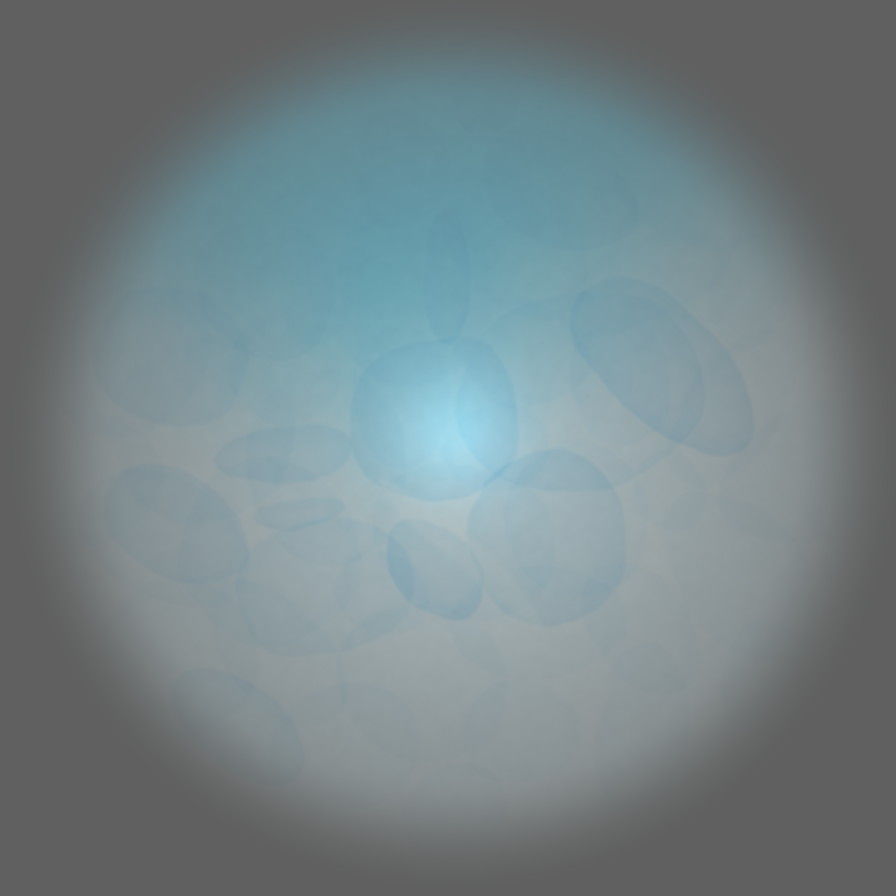
This background is drawn by a Shadertoy shader. Its source:

```glsl
// A soft disc of watercolour light on grey: pale below, cyan above, bright at its heart.
// Translucent rimmed ellipses are layered as petals, some large, the rest scattered by a loop.
// The stained paint is faded radially into the grey and given a faint paper grain.

const vec3 GREY = vec3(0.375, 0.376, 0.376);
const vec3 PALE = vec3(0.79, 0.86, 0.87);
const vec3 CYAN = vec3(0.41, 0.79, 0.88);
const vec3 STAIN = vec3(0.37, 0.70, 0.85);
const vec3 GLOW = vec3(0.03, 0.11, 0.14);
const vec2 HEART = vec2(0.508, 0.505);
const float DISC_RADIUS = 0.505;
const int SCATTERED = 40;

float hash(vec2 p) {
    return fract(sin(dot(p, vec2(127.1, 311.7))) * 43758.5453);
}

float noise(vec2 p) {
    vec2 cell = floor(p), f = fract(p);
    f = f * f * (3.0 - 2.0 * f);
    float low = mix(hash(cell), hash(cell + vec2(1, 0)), f.x);
    float high = mix(hash(cell + vec2(0, 1)), hash(cell + vec2(1, 1)), f.x);
    return mix(low, high, f.y);
}

float fbm(vec2 p) {
    float sum = 0.0, gain = 0.5;
    for (int i = 0; i < 4; i++) {
        sum += gain * noise(p);
        p = p * 2.03 + 7.1;
        gain *= 0.5;
    }
    return sum;
}

// Approximate signed distance to a tilted ellipse.
float ellipseDistance(vec2 p, vec2 center, vec2 radii, float angle) {
    float c = cos(angle), s = sin(angle);
    vec2 d = p - center;
    d = vec2(c * d.x + s * d.y, c * d.y - s * d.x);
    float k = length(d / radii);
    return k * (k - 1.0) / max(length(d / (radii * radii)), 0.001);
}

// Watercolour blot: thin wash inside, pigment gathered near the rim.
float petal(vec2 p, vec2 center, vec2 radii, float angle) {
    float d = ellipseDistance(p, center, radii, angle);
    float inside = 1.0 - smoothstep(-0.003, 0.003, d);
    return inside * (0.5 + 0.5 * exp(min(d, 0.0) / 0.022));
}

float largePetals(vec2 p) {
    float sum = 0.0;
    // Upper half
    sum += 1.1 * petal(p, vec2(0.485, 0.535), vec2(0.100, 0.090), 0.2);
    sum += 1.3 * petal(p, vec2(0.745, 0.590), vec2(0.125, 0.065), -0.7);
    sum += 1.2 * petal(p, vec2(0.503, 0.690), vec2(0.028, 0.072), 0.0);
    sum += 0.9 * petal(p, vec2(0.625, 0.785), vec2(0.090, 0.060), -0.5);
    sum += 0.8 * petal(p, vec2(0.295, 0.675), vec2(0.075, 0.080), 0.3);
    sum += 0.7 * petal(p, vec2(0.440, 0.810), vec2(0.060, 0.070), 0.2);
    sum += 0.8 * petal(p, vec2(0.545, 0.890), vec2(0.035, 0.048), -0.4);
    sum += 0.8 * petal(p, vec2(0.650, 0.560), vec2(0.140, 0.110), 0.2);
    // Left side
    sum += 0.8 * petal(p, vec2(0.190, 0.600), vec2(0.090, 0.075), -0.6);
    sum += 1.0 * petal(p, vec2(0.315, 0.492), vec2(0.078, 0.028), 0.1);
    sum += 0.9 * petal(p, vec2(0.195, 0.415), vec2(0.090, 0.055), -0.6);
    sum += 0.8 * petal(p, vec2(0.330, 0.430), vec2(0.050, 0.016), 0.2);
    // Lower half
    sum += 1.3 * petal(p, vec2(0.482, 0.365), vec2(0.065, 0.045), -0.9);
    sum += 1.0 * petal(p, vec2(0.610, 0.400), vec2(0.090, 0.100), 0.2);
    sum += 0.7 * petal(p, vec2(0.360, 0.345), vec2(0.100, 0.080), 0.2);
    sum += 0.9 * petal(p, vec2(0.270, 0.190), vec2(0.090, 0.048), -0.7);
    return sum;
}

float scatteredPetals(vec2 p) {
    float sum = 0.0;
    for (int i = 0; i < SCATTERED; i++) {
        float n = float(i);
        float turn = n * 2.39996;
        float reach = 0.43 * sqrt((n + 0.5) / float(SCATTERED));
        vec2 center = HEART + reach * vec2(cos(turn), sin(turn));
        vec2 radii = 0.04 + 0.07 * vec2(hash(vec2(n, 1.0)), hash(vec2(n, 2.0)));
        sum += petal(p, center, radii, 6.2832 * hash(vec2(n, 3.0)));
    }
    return sum;
}

void mainImage(out vec4 fragColor, in vec2 fragCoord) {
    vec2 p = (fragCoord - 0.5 * iResolution.xy) / iResolution.y + 0.5;
    vec2 d = p - HEART;
    float r = length(d);

    // Wobble the outlines like wet paint
    vec2 wobble = vec2(fbm(p * 11.0), fbm(p * 11.0 + 31.0)) - 0.47;
    vec2 q = p + 0.025 * wobble;

    // Pale to cyan wash, strongest up and slightly left
    float wash = smoothstep(-0.15, 0.25, d.y - 0.45 * abs(d.x + 0.1) + 0.06 * wobble.x);
    vec3 paint = mix(PALE, CYAN, wash);
    float stain = 0.19 * largePetals(q) + 0.07 * scatteredPetals(q);
    paint = mix(paint, STAIN, clamp(stain, 0.0, 0.7));

    // Pale gap running down to the right below the heart
    float gap = ellipseDistance(q, vec2(0.515, 0.385), vec2(0.12, 0.016), -0.75);
    paint = mix(paint, PALE, 0.45 * (1.0 - smoothstep(-0.006, 0.006, gap)));

    // Radial fade, central glow and grain
    float s = max(1.0 - r / DISC_RADIUS, 0.0);
    float fade = smoothstep(0.0, 0.26, s) * (0.25 + 0.6 * s);
    vec3 color = mix(GREY, paint, fade);
    color += GLOW * exp(-dot(d - vec2(0.0, 0.012), d - vec2(0.0, 0.012)) / 0.005);
    color += 0.03 * fade * (fbm(p * 90.0) - 0.47);
    fragColor = vec4(color, 1.0);
}
```
